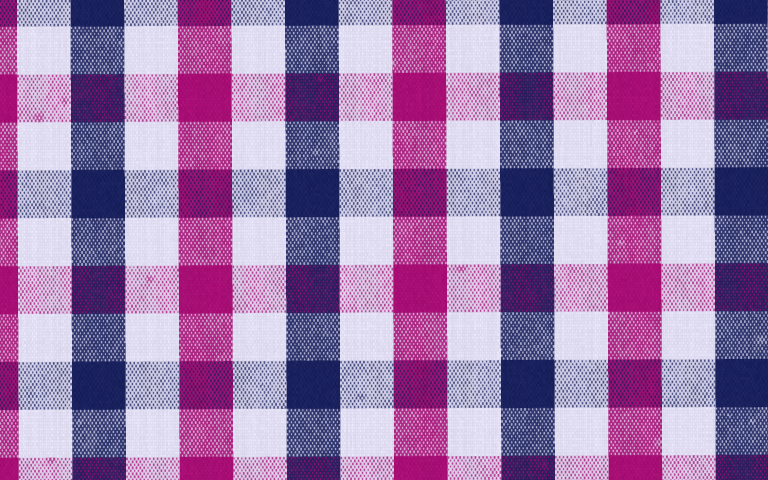
Give the GLSL for this texture, as a WebGL 2 fragment shader.

```glsl
#version 300 es
precision highp float;

uniform vec2 u_resolution;
out vec4 fragColor;

// Yarn colours
const vec3 WHITE = vec3(0.880, 0.868, 0.950);
const vec3 MAGENTA = vec3(0.655, 0.055, 0.455);
const vec3 NAVY = vec3(0.098, 0.128, 0.365);

// Layout, in canvas heights
const vec2 BAND = vec2(0.1117, 0.0998);     // width of one stripe
const vec2 ORIGIN = vec2(-0.0745, -0.0505); // start of a magenta stripe
const vec2 THREADS = vec2(28.0, 16.0);      // warp and weft threads per stripe
const float SKEW = 0.004;                   // slight lean of the cloth

// Weave and wear
const float WARP_BIAS = -0.32;    // below zero the warp covers more than the weft
const float YARN_EDGE = 0.42;
const float WARP_COVER = 0.72;    // average share of the warp
const float WEAVE_CONTRAST = 0.66;
const float CROSSING_WEAR = 0.40;
const float PATCH_WEAR = 0.06;
const float FLECK_WEAR = 0.55;
const float FLECK_CELL = 0.11;
const float FLECK_SHARE = 0.25;
const float YARN_ROUNDNESS = 0.05;
const float YARN_VARIATION = 0.04;
const float GRAIN = 0.025;

const float PI = 3.14159265;
const int SAMPLES = 3;

float hash(vec2 p) {
    vec3 q = fract(vec3(p.xyx) * 0.1031);
    q += dot(q, q.yzx + 33.33);
    return fract((q.x + q.y) * q.z);
}

// Stripe order: magenta, white, navy, white
vec3 yarnColor(float thread, float threadsPerBand) {
    float band = mod(floor(thread / threadsPerBand), 4.0);
    if (band < 0.5) return MAGENTA;
    return abs(band - 2.0) < 0.5 ? NAVY : WHITE;
}

// Scattered cellular spots where the warp is thin
float flecks(vec2 p) {
    vec2 q = p / FLECK_CELL;
    vec2 cell = floor(q);
    float amount = 0.0;
    for (int j = -1; j <= 1; j++) {
        for (int i = -1; i <= 1; i++) {
            vec2 c = cell + vec2(i, j);
            vec2 center = c + vec2(hash(c + 3.7), hash(c + 19.1));
            float radius = mix(0.04, 0.14, hash(c + 41.3));
            float present = step(hash(c + 67.9), FLECK_SHARE);
            float d = length((q - center) * vec2(0.8, 1.0));
            amount = max(amount, present * (1.0 - smoothstep(0.0, radius, d)));
        }
    }
    return amount;
}

// Broad uneven tension from layered sines
float patches(vec2 p) {
    return sin(p.x * 31.0 + 2.0 * sin(p.y * 17.0))
         + 0.6 * sin(p.y * 53.0 - p.x * 23.0)
         + 0.5 * sin(p.x * 113.0 + sin(p.y * 41.0));
}

vec3 cloth(vec2 p) {
    p += SKEW * vec2(p.y - 0.5, 0.8 - p.x);
    vec2 t = (p - ORIGIN) * THREADS / BAND;
    vec2 thread = floor(t);

    // Plain weave: warp and weft alternate on top, and shine through each other
    float crossing = sin(PI * t.x) * sin(PI * t.y);
    float wear = CROSSING_WEAR * (hash(thread) - 0.5)
               + PATCH_WEAR * patches(p)
               + FLECK_WEAR * flecks(p);
    float edge = WARP_BIAS + wear;
    float warpOnTop = smoothstep(edge - YARN_EDGE, edge + YARN_EDGE, crossing);
    float warpShare = mix(WARP_COVER, warpOnTop, WEAVE_CONTRAST);

    vec3 warp = yarnColor(thread.x, THREADS.x);
    vec3 weft = yarnColor(thread.y, THREADS.y);

    // Rounded yarns of slightly uneven tone, with a lighter fibre grain
    float tone = mix(hash(vec2(thread.y, 7.0)), hash(vec2(thread.x, 91.0)), warpOnTop);
    float shade = 1.0 + YARN_ROUNDNESS * (abs(crossing) - 0.4)
                + YARN_VARIATION * (tone - 0.5);
    float grain = GRAIN * (hash(thread + 53.0) - 0.5 + 0.6 * crossing);
    return mix(weft, warp, warpShare) * shade + grain;
}

void main() {
    // Average a small grid of samples inside the pixel
    vec3 color = vec3(0.0);
    for (int j = 0; j < SAMPLES; j++) {
        for (int i = 0; i < SAMPLES; i++) {
            vec2 offset = (vec2(i, j) + 0.5) / float(SAMPLES) - 0.5;
            color += cloth((gl_FragCoord.xy + offset) / u_resolution.y);
        }
    }
    fragColor = vec4(color / float(SAMPLES * SAMPLES), 1.0);
}
```
